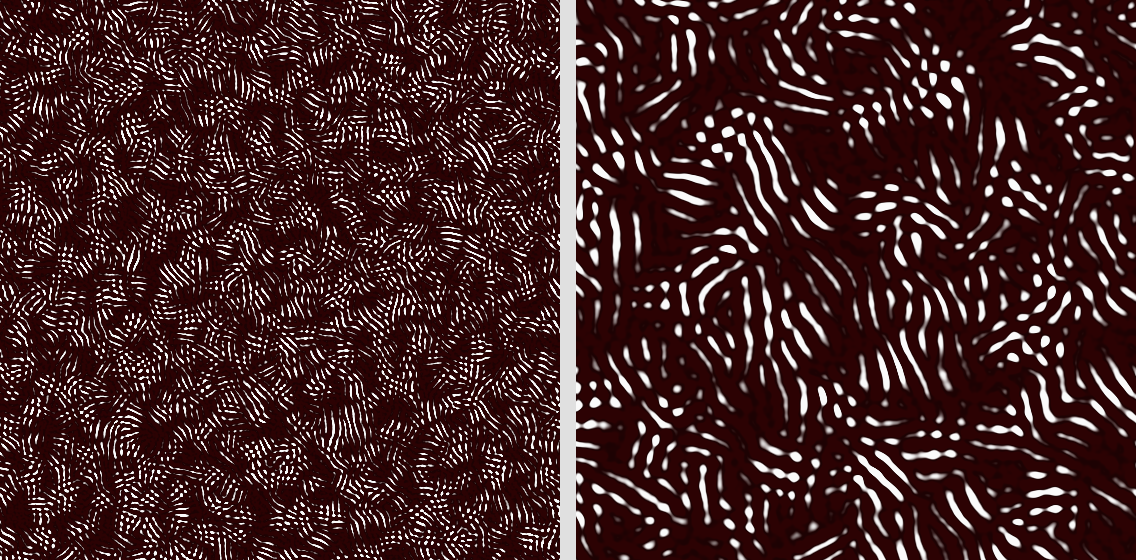
Left, the full canvas; right, a detail of the centre.
A WebGL 2 fragment shader for this pattern:

```glsl
#version 300 es
precision highp float;
// Draws small bundles of white parallel strokes scattered over dark maroon.

uniform vec2 u_resolution;
out vec4 outColor;

const float TAU = 6.28318;

vec3 hash3(vec3 p) {
    p = fract(p * vec3(0.1031, 0.1030, 0.0973));
    p += dot(p, p.yxz + 33.33);
    return fract((p.xxy + p.yxx) * p.zyx);
}

// Gradient noise
float cornerSlope(vec2 cell, vec2 offset) {
    float angle = TAU * hash3(vec3(cell, 7.0)).x;
    return dot(vec2(cos(angle), sin(angle)), offset);
}

float gradientNoise(vec2 p) {
    vec2 cell = floor(p), f = fract(p);
    vec2 blend = f * f * f * (f * (f * 6.0 - 15.0) + 10.0);
    float low = mix(cornerSlope(cell, f),
                    cornerSlope(cell + vec2(1, 0), f - vec2(1, 0)), blend.x);
    float high = mix(cornerSlope(cell + vec2(0, 1), f - vec2(0, 1)),
                     cornerSlope(cell + vec2(1, 1), f - vec2(1, 1)), blend.x);
    return mix(low, high, blend.y);
}

// Sum of randomly placed and turned wave packets, two in each cell
float strokeField(vec2 p) {
    vec2 home = floor(p);
    float sum = 0.0;
    for (int y = -1; y <= 1; y++) {
        for (int x = -1; x <= 1; x++) {
            vec2 cell = home + vec2(x, y);
            for (int k = 0; k < 2; k++) {
                vec3 place = hash3(vec3(cell, 11.0 + float(k) * 17.0));
                vec3 style = hash3(vec3(cell, 53.0 + float(k) * 29.0));
                vec2 d = p - cell - place.xy;

                // Directions gather around a steep falling diagonal
                float angle = 2.15 + 1.7 * (style.x + style.y - 1.0);
                vec2 dir = vec2(cos(angle), sin(angle));
                float along = dot(d, dir);
                float across = dot(d, vec2(-dir.y, dir.x));

                float envelope = exp(-4.2 * along * along - 5.0 * across * across);
                float strength = mix(0.6, 1.2, style.z);
                sum += strength * envelope * cos(22.5 * across + TAU * place.z);
            }
        }
    }
    return sum;
}

void main() {
    vec2 p = gl_FragCoord.xy / u_resolution.y * 26.0;

    // Slight bending of the strokes and ragged edges
    vec2 bend = vec2(gradientNoise(p * 1.3), gradientNoise(p * 1.3 + 41.7));
    float grain = gradientNoise(p * 8.0 + 13.1);
    float field = strokeField(p + 0.14 * bend) + 0.25 * grain;

    // Maroon ground, darker close to the strokes
    vec3 maroon = vec3(0.172, 0.008, 0.01);
    vec3 shadow = vec3(0.115, 0.008, 0.01);
    vec3 white = vec3(0.98);
    vec3 color = mix(maroon, shadow, smoothstep(-0.1, 0.3, field + 0.3 * grain));
    color = mix(color, white, smoothstep(0.33, 0.88, field));

    outColor = vec4(color, 1.0);
}
```
